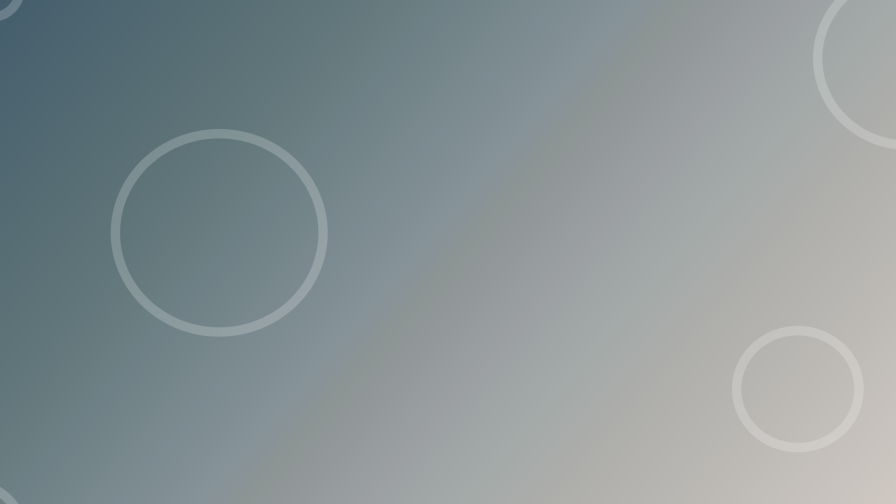
This background is drawn by a Shadertoy shader. Its source:

```glsl
// Draws a diagonal slate-to-sand gradient with five translucent oval rings.

// Layout, in units of the canvas height
const float ASPECT = 16.0 / 9.0;
const float GRADIENT_SLANT = 0.87;    // weight of the downward direction
const float RING_HALF_WIDTH = 0.0093;
const float RING_FLATTENING = 0.955;  // vertical over horizontal radius
const float RING_OPACITY = 0.2;
const vec3 RING_COLOR = vec3(1.0);

// Gradient stops: colour, position
const int STOP_COUNT = 8;
const vec4 STOPS[STOP_COUNT] = vec4[STOP_COUNT](
    vec4(0.265, 0.365, 0.420, 0.00),
    vec4(0.375, 0.460, 0.475, 0.25),
    vec4(0.525, 0.575, 0.600, 0.475),
    vec4(0.550, 0.580, 0.580, 0.51),
    vec4(0.610, 0.625, 0.635, 0.60),
    vec4(0.640, 0.665, 0.660, 0.67),
    vec4(0.680, 0.680, 0.670, 0.74),
    vec4(0.810, 0.785, 0.760, 1.00));

// Rings: centre, horizontal radius
const int RING_COUNT = 5;
const vec3 RINGS[RING_COUNT] = vec3[RING_COUNT](
    vec3(0.435, 0.538, 0.206),
    vec3(1.583, 0.228, 0.1215),
    vec3(1.803, 0.884, 0.1806),
    vec3(-0.0185, 1.021, 0.058),
    vec3(-0.067, -0.067, 0.1157));

vec3 gradientColor(float t) {
    vec3 color = STOPS[0].rgb;
    for (int i = 1; i < STOP_COUNT; i++) {
        float start = STOPS[i - 1].w;
        float blend = clamp((t - start) / (STOPS[i].w - start), 0.0, 1.0);
        color = mix(color, STOPS[i].rgb, blend);
    }
    return color;
}

// Approximate signed distance to an axis-aligned ellipse
float ellipseDistance(vec2 p, vec2 radii) {
    float k = length(p / radii);
    float slope = length(p / (radii * radii));
    return k * (k - 1.0) / max(slope, 1e-4);
}

void mainImage(out vec4 fragColor, in vec2 fragCoord) {
    vec2 p = fragCoord / iResolution.xy * vec2(ASPECT, 1.0);
    float pixel = 1.0 / iResolution.y;

    // Background, from the top left to the bottom right
    float t = (p.x + GRADIENT_SLANT * (1.0 - p.y)) / (ASPECT + GRADIENT_SLANT);
    vec3 color = gradientColor(t);

    // Translucent rings
    for (int i = 0; i < RING_COUNT; i++) {
        vec2 radii = RINGS[i].z * vec2(1.0, RING_FLATTENING);
        float d = abs(ellipseDistance(p - RINGS[i].xy, radii)) - RING_HALF_WIDTH;
        float coverage = 1.0 - smoothstep(-0.75 * pixel, 0.75 * pixel, d);
        color = mix(color, RING_COLOR, RING_OPACITY * coverage);
    }

    fragColor = vec4(color, 1.0);
}
```
